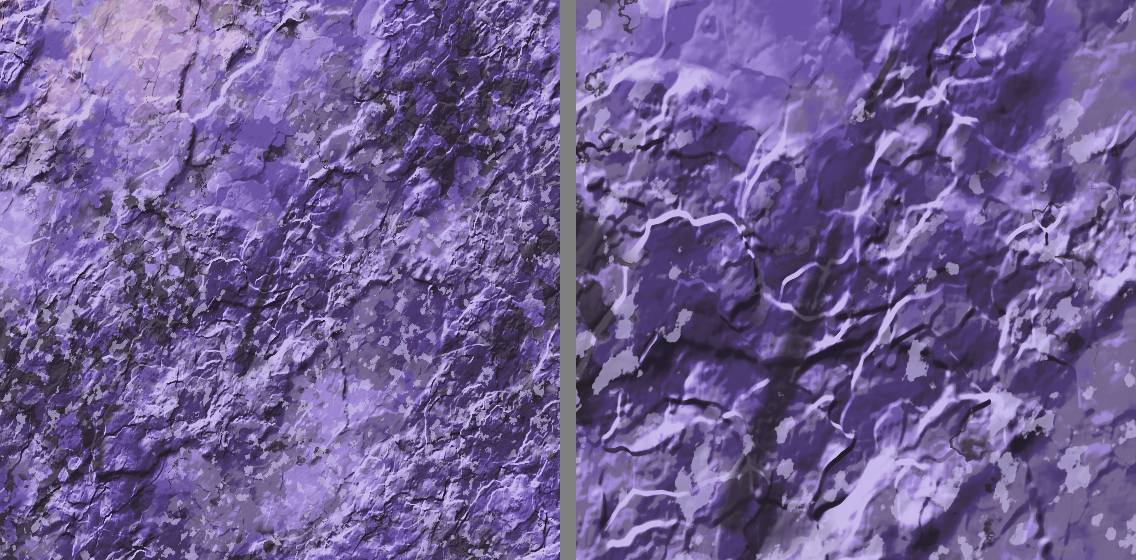
Left, the full canvas; right, a detail of the centre.
Give the GLSL for this texture, as a WebGL 1 fragment shader.

```glsl
precision highp float;
uniform vec2 u_resolution;

#define GRAIN_AXIS vec2(0.52, 0.854)
#define GRAIN_STRETCH 0.70
#define LIGHT_DIR vec2(-0.42, 0.91)
#define LIGHT_GAIN 0.52
#define SHADOW_GAIN 20.0
#define TONE_BIAS -0.12
#define WARP 0.075
#define EDGE_SHARPNESS 55.0
#define FLECK_SCALE 85.0

vec3 hash3(vec2 p) {
  vec3 h = fract(p.xyx * vec3(0.1031, 0.1030, 0.0973));
  h += dot(h, h.yxz + 33.33);
  return fract((h.xxy + h.yzz) * h.zyx);
}

float noise(vec2 p) {
  vec2 i = floor(p), f = fract(p);
  f = f * f * (3.0 - 2.0 * f);
  float low = mix(hash3(i).x, hash3(i + vec2(1.0, 0.0)).x, f.x);
  float high = mix(hash3(i + vec2(0.0, 1.0)).x, hash3(i + 1.0).x, f.x);
  return mix(low, high, f.y);
}

// Layered noise: x is smooth, y is creased into crumbs
vec2 layers(vec2 p) {
  vec2 sum = vec2(0.0);
  float amp = 0.5;
  for (int i = 0; i < 5; i++) {
    float n = noise(p);
    sum += amp * vec2(n, abs(2.0 * n - 1.0));
    p = mat2(1.6, 1.2, -1.2, 1.6) * p + 17.3;
    amp *= 0.52;
  }
  return sum;
}

float fbm(vec2 p) { return layers(p).x; }

// Tilted shards, joined along their broken edges
float shards(vec2 p) {
  vec2 cell = floor(p);
  float sum = 0.0, total = 0.0;
  for (int y = -1; y <= 1; y++) {
    for (int x = -1; x <= 1; x++) {
      vec2 id = cell + vec2(float(x), float(y));
      vec3 rnd = hash3(id + 50.0);
      vec2 d = p - id - rnd.xy;
      vec2 tilt = (hash3(id + 91.0).xy - 0.5) * 1.6;
      float w = exp(-EDGE_SHARPNESS * dot(d, d));
      sum += w * (0.25 * rnd.z + dot(tilt, d));
      total += w;
    }
  }
  return sum / max(total, 1e-30);
}

// Coordinates across and along the slanted grain
vec2 grain(vec2 p) {
  vec2 across = vec2(GRAIN_AXIS.y, -GRAIN_AXIS.x);
  return vec2(dot(p, across), dot(p, GRAIN_AXIS) * GRAIN_STRETCH) + 3.0;
}

// Crumbled ground is 1, smooth plates are 0
float roughness(vec2 q) { return smoothstep(0.40, 0.46, fbm(q * 5.0 + 70.0)); }

// Crisp flakes lying on the surface, large and small
float crust(vec2 q) {
  float large = smoothstep(0.53, 0.56, fbm(q * 15.0 + 40.0));
  float small = smoothstep(0.55, 0.60, fbm(q * 34.0 + 11.0));
  return 0.65 * large + 0.35 * small;
}

// Surface height: planes, chips, crumbs and crust
float relief(vec2 p) {
  vec2 q = grain(p);
  float rough = 0.20 + 0.80 * roughness(q);
  float flakes = 0.017 * crust(q);
  float crumbs = layers(q * 17.0 + 9.0).y * 0.046;
  q += WARP * (vec2(fbm(q * 13.0), fbm(q * 13.0 + 23.0)) - 0.5);
  float chips = 0.9 * shards(q * 15.0) / 15.0 + 0.6 * shards(q * 32.0) / 32.0;
  return 0.32 * shards(q * 5.5) / 5.5 + rough * (0.8 * chips + crumbs + flakes);
}

vec3 rockColor(float tone, float greyness) {
  vec3 mid = mix(vec3(0.42, 0.33, 0.65), vec3(0.46, 0.40, 0.57), greyness);
  vec3 c = mix(vec3(0.13, 0.11, 0.17), vec3(0.24, 0.19, 0.32), smoothstep(0.0, 0.13, tone));
  c = mix(c, vec3(0.29, 0.22, 0.45), smoothstep(0.13, 0.30, tone));
  c = mix(c, mid, smoothstep(0.32, 0.52, tone));
  c = mix(c, vec3(0.61, 0.52, 0.82), smoothstep(0.58, 0.77, tone));
  return mix(c, vec3(0.78, 0.73, 0.92), smoothstep(0.77, 0.95, tone));
}

void main() {
  vec2 p = gl_FragCoord.xy / min(u_resolution.x, u_resolution.y);
  vec2 q = grain(p);
  float broad = fbm(p * 3.5 + 8.0) - 0.5;
  float patchy = fbm(q * 7.0 + 31.0);
  float grit = fbm(p * 52.0 + 5.0);
  float rough = roughness(q);

  // Light on slopes and shadow below ledges, both broken up by grit
  float e = 0.0014;
  float h = relief(p);
  float slope = (relief(p - LIGHT_DIR * e) - relief(p + LIGHT_DIR * e)) / (2.0 * e);
  float shadow = max(relief(p + LIGHT_DIR * 0.010) - h, 0.0);
  float broken = mix(0.55, 1.35, smoothstep(0.40, 0.58, grit));

  // Pale weathered corner and side band
  float corner = 1.0 - smoothstep(0.10, 0.50, length((p - vec2(0.18, 0.98)) * vec2(0.8, 1.5)) + broad * 0.5);
  float band = (1.0 - smoothstep(0.03, 0.13, p.x + broad * 0.2)) * smoothstep(0.38, 0.55, p.y);
  float pale = max(corner, band);

  float x = TONE_BIAS + LIGHT_GAIN * slope * broken - SHADOW_GAIN * min(shadow, 0.05);
  x += 1.7 * broad + 0.85 * pale + 0.55 * crust(q) + (0.7 + 0.8 * rough) * (grit - 0.5);
  float tone = 0.5 + 0.5 * x / sqrt(1.0 + x * x);
  float greyness = smoothstep(0.43, 0.59, patchy + 0.5 * (grit - 0.5));
  vec3 color = rockColor(tone, greyness);
  color = mix(color, color * vec3(1.08, 1.02, 0.92), corner * greyness);

  // Broken dark veins, stains and one tapering fissure
  float vein = 1.0 - smoothstep(0.003, 0.014, abs(fbm(q * 4.5 + 12.0 + 0.3 * grit) - 0.5));
  vein *= smoothstep(0.48, 0.56, fbm(p * 6.0 + 60.0));
  float stain = smoothstep(0.55, 0.66, fbm(p * 5.0 + 25.0));
  float dark = max(vein, stain) * smoothstep(0.45, 0.53, grit);
  vec2 start = vec2(0.54, 0.69), run = vec2(-0.11, -0.33);
  float along = clamp(dot(p - start, run) / dot(run, run), 0.0, 1.0);
  vec2 jitter = 0.035 * (vec2(patchy, fbm(q * 9.0 + 77.0)) - 0.5) + 0.01 * (grit - 0.5);
  float gap = length(p + jitter - start - run * along);
  float width = 0.002 + 0.008 * along;
  dark = max(dark, 1.0 - smoothstep(width * 0.6, width * 1.4, gap));
  color = mix(color, vec3(0.15, 0.13, 0.16), 0.75 * dark * (1.0 - 0.6 * pale));

  // Irregular bright mineral flecks
  float flecks = smoothstep(0.62, 0.68, fbm(q * FLECK_SCALE)) * smoothstep(0.40, 0.54, patchy);
  color = mix(color, vec3(0.78, 0.74, 0.92), 0.65 * flecks);
  gl_FragColor = vec4(color, 1.0);
}
```
